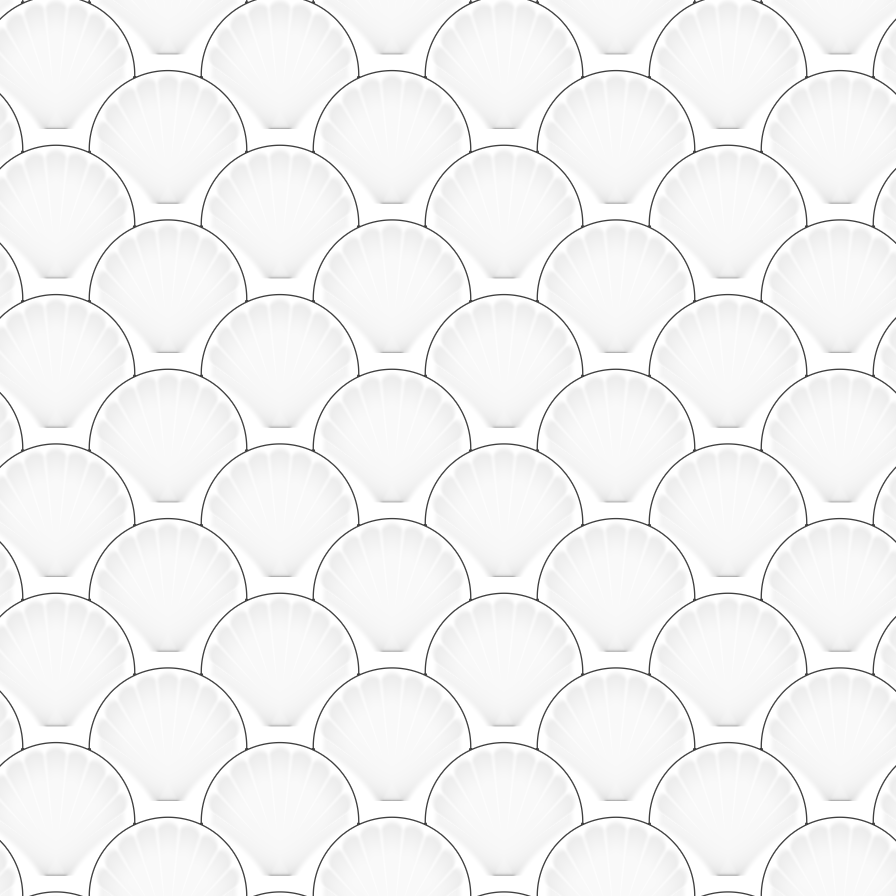
Write a WebGL 1 fragment shader that draws this pattern.

```glsl
precision highp float;
// Overlapping fish-scale arches, each holding a pale embossed scallop shell.

#define COLUMNS 8.0        // half-repeats across; one unit is one column
#define ROW_STEP 0.6666667 // height between staggered rows
#define ARCH_R 0.703
#define LINE_HALF 0.006
#define LINE_TONE 0.25
#define SHELL_R 0.65
#define SHELL_BASE -0.485
#define FAN_Y -0.35        // point where the ribs converge
#define LOBE_ANGLE 0.213
#define LOBE_SIDE 4.0      // lobes on either side of the middle one

uniform vec2 u_resolution;

// Antialiased coverage of a signed distance
float cover(float d, float px) {
  return clamp(0.5 - d / px, 0.0, 1.0);
}

// Grey tone of one shell on white, q measured from the arch centre
float shellTone(vec2 q, float px) {
  // Flared sides rising from the foot
  float t = q.y - SHELL_BASE;
  float h = max(t, 0.0);
  float halfWidth = 0.12 + 0.6 * h + 0.95 * h * h;
  float slope = 0.6 + 1.9 * h;
  float side = (abs(q.x) - halfWidth) / sqrt(1.0 + slope * slope);

  // Scalloped rim, split into lobes by angle
  vec2 fan = q - vec2(0.0, FAN_Y);
  float a = atan(fan.x, fan.y + 1e-5) / LOBE_ANGLE;
  float u = abs(a - clamp(floor(a + 0.5), -LOBE_SIDE, LOBE_SIDE));
  u = min(u, 0.5);
  float rim = length(q) - SHELL_R + 0.2 * u * u;
  float d = max(rim, side);

  // Body with soft shading towards the outline
  float tone = 0.979 - 0.032 * exp(min(d, 0.0) * 9.0);

  // Darker petals at the lobe tips, light ribs between them
  float taper = smoothstep(-0.3, -0.04, rim);
  float petal = (1.0 - smoothstep(0.32, 0.47, u)) * taper;
  tone -= 0.024 * petal * (1.0 - smoothstep(-0.02, 0.03, side));
  float rib = 1.0 - smoothstep(0.0, 0.1, 0.5 - u);
  tone += 0.014 * rib * smoothstep(0.2, 0.5, length(fan)) * step(abs(a), LOBE_SIDE + 0.5);

  // Shaded foot with a lighter wedge and a dark lower edge
  float wedge = cover(abs(q.x) - 0.09 * (1.0 - h / 0.17), 0.02 + px);
  tone -= 0.09 * exp(-h * 14.0) * (1.0 - 0.45 * wedge);
  tone -= 0.36 * exp(-h * 110.0) * (1.0 - smoothstep(0.07, 0.12, abs(q.x)));

  float mask = (1.0 - smoothstep(-0.03, 0.045, d)) * cover(-t, px);
  return mix(1.0, tone, mask);
}

void main() {
  vec2 p = gl_FragCoord.xy / u_resolution * COLUMNS;
  float px = COLUMNS / u_resolution.x;
  float base = floor(p.y / ROW_STEP);
  float tone = 1.0;

  // Paint rows from back to front, lower rows covering upper ones
  for (int i = 0; i < 3; i++) {
    float row = base + 1.0 - float(i);
    float shift = mod(row, 2.0) < 0.5 ? 1.5 : 0.5;
    vec2 q = vec2(mod(p.x - shift + 1.0, 2.0) - 1.0, p.y - row * ROW_STEP);
    float arch = length(vec2(q.x, max(q.y, 0.0))) - ARCH_R;
    tone = mix(tone, shellTone(q, px), cover(arch, px));

    // Arch outline and the small knot where it meets the row below
    float knot = length(vec2(abs(q.x) - ARCH_R, q.y + 0.025)) - 0.016;
    float ink = max(cover(abs(arch) - LINE_HALF, px), cover(knot, px));
    tone = mix(tone, LINE_TONE, ink);
  }
  gl_FragColor = vec4(vec3(tone), 1.0);
}
```
